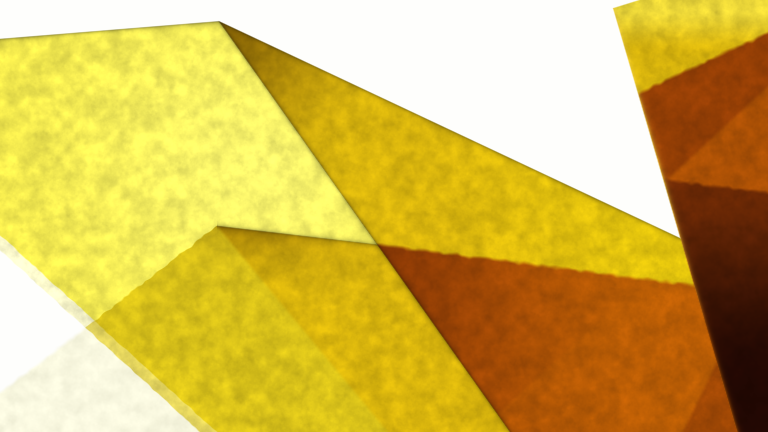
Give the GLSL for this background, as a Shadertoy shader.

```glsl
// Fold corners, in canvas heights from the lower left
const vec2 LEFT_RIM = vec2(0.0, 0.910);
const vec2 PEAK = vec2(0.507, 0.951);
const vec2 RIDGE_END = vec2(1.574, 0.449);
const vec2 FOLD_FOOT = vec2(1.181, 0.0);
const vec2 FOLD_MID = vec2(0.877, 0.433);
const vec2 SHADE_END = vec2(1.602, 0.340);
const vec2 INNER_PEAK = vec2(0.502, 0.477);
const vec2 INNER_LEFT = vec2(0.197, 0.241);
const vec2 INNER_FOOT = vec2(0.898, 0.0);
const vec2 HEM_TOP = vec2(0.0, 0.421);
const vec2 HEM_FOOT = vec2(0.463, 0.0);
const vec2 PANEL_TOP = vec2(1.419, 0.981);
const vec2 PANEL_FOOT = vec2(1.706, 0.0);

// Paper colours
const vec3 WHITE = vec3(0.995, 0.995, 0.99);
const vec3 CREAM = vec3(0.97, 0.965, 0.87);
const vec3 LEMON = vec3(0.94, 0.90, 0.29);
const vec3 OLIVE = vec3(0.84, 0.75, 0.10);
const vec3 GOLD = vec3(0.84, 0.70, 0.05);
const vec3 BRONZE = vec3(0.54, 0.40, 0.02);
const vec3 AMBER = vec3(0.72, 0.36, 0.02);
const vec3 RUST = vec3(0.57, 0.24, 0.02);
const vec3 BROWN = vec3(0.42, 0.16, 0.02);
const vec3 UMBER = vec3(0.13, 0.03, 0.01);

const float HEM_WIDTH = 0.026;
const float GRAIN = 0.30;
const float CREASE_WIDTH = 0.004;
const float SHADE_BLUR = 0.006;

float hash(vec2 p) {
    vec3 q = fract(vec3(p.xyx) * 0.1031);
    q += dot(q, q.yzx + 33.33);
    return fract((q.x + q.y) * q.z);
}

float noise(vec2 p) {
    vec2 i = floor(p), f = fract(p);
    f = f * f * (3.0 - 2.0 * f);
    return mix(mix(hash(i), hash(i + vec2(1, 0)), f.x),
               mix(hash(i + vec2(0, 1)), hash(i + vec2(1, 1)), f.x), f.y);
}

float fbm(vec2 p) {
    float sum = 0.0, amp = 0.5;
    for (int i = 0; i < 4; i++) {
        sum += amp * noise(p);
        p = mat2(1.6, 1.2, -1.2, 1.6) * p + 7.3;
        amp *= 0.55;
    }
    return sum;
}

// Signed distance from line ab, positive on the right of travel
float rightOf(vec2 p, vec2 a, vec2 b) {
    vec2 d = normalize(b - a);
    return dot(p - a, vec2(d.y, -d.x));
}

float fill(float d) {
    float w = 0.9 / iResolution.y;
    return smoothstep(-w, w, d);
}

float softFill(float d) {
    return smoothstep(-SHADE_BLUR, SHADE_BLUR, d);
}

float crease(float d) {
    return exp(-abs(d) / CREASE_WIDTH);
}

void mainImage(out vec4 fragColor, in vec2 fragCoord) {
    vec2 p = fragCoord / iResolution.y;
    float blotch = fbm(p * 38.0) - 0.46;
    float wobble = (noise(p * 70.0) - 0.5) * 0.006;

    // Left face, with a second layer showing through
    float fold = rightOf(p, PEAK, FOLD_FOOT);
    float innerTop = rightOf(p, INNER_PEAK, FOLD_MID);
    float innerSide = rightOf(p, INNER_LEFT, INNER_PEAK) + wobble;
    float innerFold = rightOf(p, INNER_PEAK, INNER_FOOT);
    float inner = fill(min(innerTop, innerSide));
    vec3 face = mix(LEMON, vec3(0.97, 0.95, 0.42), exp(-6.0 * dot(p - vec2(0.62, 0.6), p - vec2(0.62, 0.6))));
    vec3 innerRight = mix(GOLD, BRONZE, 0.75 * exp(-innerTop / 0.05) * smoothstep(0.95, 0.5, p.x));
    vec3 innerCol = mix(innerRight, OLIVE, softFill(innerFold));
    innerCol = mix(innerCol, BRONZE, 0.25 * exp(-distance(p, INNER_PEAK) / 0.08));
    vec3 left = mix(face, innerCol, inner);
    left *= 1.0 - 0.3 * crease(innerTop) * step(INNER_PEAK.x, p.x);

    // Right face, with its brown shadow
    vec3 right = mix(BRONZE, GOLD, smoothstep(0.0, 0.42, distance(p, PEAK)));
    right = mix(right, vec3(0.88, 0.76, 0.05), smoothstep(0.9, 1.6, p.x));
    float shade = rightOf(p, FOLD_MID, SHADE_END) + wobble;
    vec3 shadow = mix(RUST, AMBER, smoothstep(0.85, 1.55, p.x));
    shadow = mix(shadow, BROWN, 0.45 * exp(-distance(p, FOLD_MID) / 0.14));
    shadow = mix(shadow, AMBER, 0.45 * softFill(rightOf(p, vec2(1.15, 0.04), vec2(1.48, 0.34))));
    shadow = mix(shadow, RUST, 0.7 * softFill(rightOf(p, vec2(1.581, 0.0), vec2(1.66, 0.162))));
    right = mix(right, shadow, softFill(shade));
    vec3 sheet = mix(right, left, fill(fold)) * (1.0 - 0.35 * crease(fold));

    // Pale ground and the translucent hem
    float hem = -rightOf(p, HEM_TOP, HEM_FOOT) + wobble * 0.5;
    float ridge = rightOf(p, PEAK, RIDGE_END);
    float outline = min(rightOf(p, LEFT_RIM, PEAK), ridge);
    float paleLayer = softFill(innerSide) * fill(-hem);
    vec3 col = mix(WHITE, CREAM + 0.10 * blotch, paleLayer);
    vec3 hemCol = mix(vec3(0.96, 0.95, 0.78), vec3(0.88, 0.82, 0.36), inner);
    sheet = mix(hemCol, sheet, fill(hem - HEM_WIDTH));
    sheet *= 1.0 - 0.4 * crease(outline);
    sheet *= 1.0 + GRAIN * blotch;
    col = mix(col, sheet, fill(min(outline, hem)));

    // Dark panel on the right, in three tones
    float panel = -rightOf(p, PANEL_TOP, PANEL_FOOT);
    float panelTop = rightOf(p, PANEL_TOP, vec2(1.48, 1.0));
    float brownEdge = rightOf(p, vec2(1.481, 0.785), vec2(1.778, 0.924)) + wobble;
    float darkEdge = rightOf(p, vec2(1.546, 0.583), vec2(1.778, 0.553)) + wobble;
    vec3 panelCol = mix(vec3(0.91, 0.83, 0.22), GOLD, smoothstep(0.98, 0.88, p.y));
    vec3 band = mix(RUST, AMBER, 0.55 * softFill(rightOf(p, vec2(1.55, 0.59), vec2(1.778, 0.80))));
    panelCol = mix(panelCol, band, softFill(brownEdge));
    panelCol = mix(panelCol, mix(UMBER, BROWN, smoothstep(0.12, 0.62, p.y)), softFill(darkEdge));
    vec3 rim = mix(AMBER, vec3(0.93, 0.80, 0.25), smoothstep(0.2, 0.6, p.y));
    panelCol = mix(panelCol, rim, 0.8 * crease(panel));
    panelCol *= 1.0 + GRAIN * blotch;
    col = mix(col, panelCol, fill(min(panel, panelTop)));

    fragColor = vec4(clamp(col, 0.0, 1.0), 1.0);
}
```
